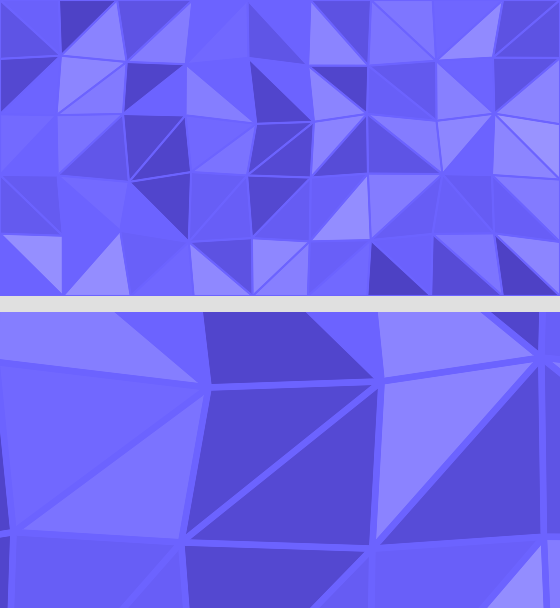
Top: the whole. Bottom: its middle third, enlarged.
This background is drawn by a Shadertoy shader. Its source:

```glsl
// Low-poly mosaic of flat violet triangles on a jittered grid with thin seams.

const vec2  GRID       = vec2(9.0, 5.0);    // cells across and up
const vec2  JITTER     = vec2(0.12, 0.11);  // vertex shift, in cells
const float HALF_SEAM  = 0.0038;            // in canvas heights
const float DARK_SHARE = 0.31;              // share of triangles darker than base
const float BASE_SHARE = 0.14;              // share of triangles in plain base
const vec3  DARK  = vec3(0.295, 0.245, 0.755);
const vec3  BASE  = vec3(0.424, 0.388, 1.0);
const vec3  LIGHT = vec3(0.608, 0.584, 1.0);

float hash(vec2 p) {
    return fract(sin(dot(p, vec2(127.1, 311.7))) * 43758.5453);
}

// Grid vertex in canvas heights; the outer ones slide only along the border.
vec2 vertex(vec2 id, vec2 cellSize) {
    vec2 shift = 2.0 * vec2(hash(id + 3.7), hash(id + 41.3)) - 1.0;
    vec2 inner = step(0.5, id) * step(id, GRID - 0.5);
    return (id + shift * JITTER * inner) * cellSize;
}

// Signed distance to the line a-b, positive on its left.
float leftOf(vec2 p, vec2 a, vec2 b) {
    vec2 dir = normalize(b - a);
    return dir.x * (p.y - a.y) - dir.y * (p.x - a.x);
}

// Depth inside a counter-clockwise triangle, negative outside.
float triangleDepth(vec2 p, vec2 a, vec2 b, vec2 c) {
    return min(leftOf(p, a, b), min(leftOf(p, b, c), leftOf(p, c, a)));
}

// Ramp from dark through a flat stretch of base to light.
vec3 shade(float t) {
    float lightStart = DARK_SHARE + BASE_SHARE;
    vec3 color = mix(DARK, BASE, clamp(t / DARK_SHARE, 0.0, 1.0));
    return mix(color, LIGHT, clamp((t - lightStart) / (1.0 - lightStart), 0.0, 1.0));
}

void mainImage(out vec4 fragColor, in vec2 fragCoord) {
    vec2 p = fragCoord / iResolution.y;
    vec2 cellSize = vec2(iResolution.x / iResolution.y, 1.0) / GRID;
    vec2 home = floor(p / cellSize);
    float depth = -1.0;
    float tone = 0.0;

    // Find the triangle that holds this point among the neighbouring cells.
    for (int y = -1; y <= 1; y++) {
        for (int x = -1; x <= 1; x++) {
            vec2 id = home + vec2(x, y);
            vec2 a = vertex(id, cellSize);
            vec2 b = vertex(id + vec2(1.0, 0.0), cellSize);
            vec2 c = vertex(id + vec2(1.0, 1.0), cellSize);
            vec2 d = vertex(id + vec2(0.0, 1.0), cellSize);

            // Split along a random diagonal.
            bool rising = hash(id + 17.9) < 0.5;
            float first  = rising ? triangleDepth(p, a, b, c) : triangleDepth(p, a, b, d);
            float second = rising ? triangleDepth(p, a, c, d) : triangleDepth(p, b, c, d);
            if (first > depth)  { depth = first;  tone = hash(id + 71.3); }
            if (second > depth) { depth = second; tone = hash(id + 97.1); }
        }
    }

    // Seams show the base colour between the faces.
    float pixel = 1.0 / iResolution.y;
    float face = smoothstep(-0.5 * pixel, 0.5 * pixel, depth - HALF_SEAM);
    fragColor = vec4(mix(BASE, shade(tone), face), 1.0);
}
```
